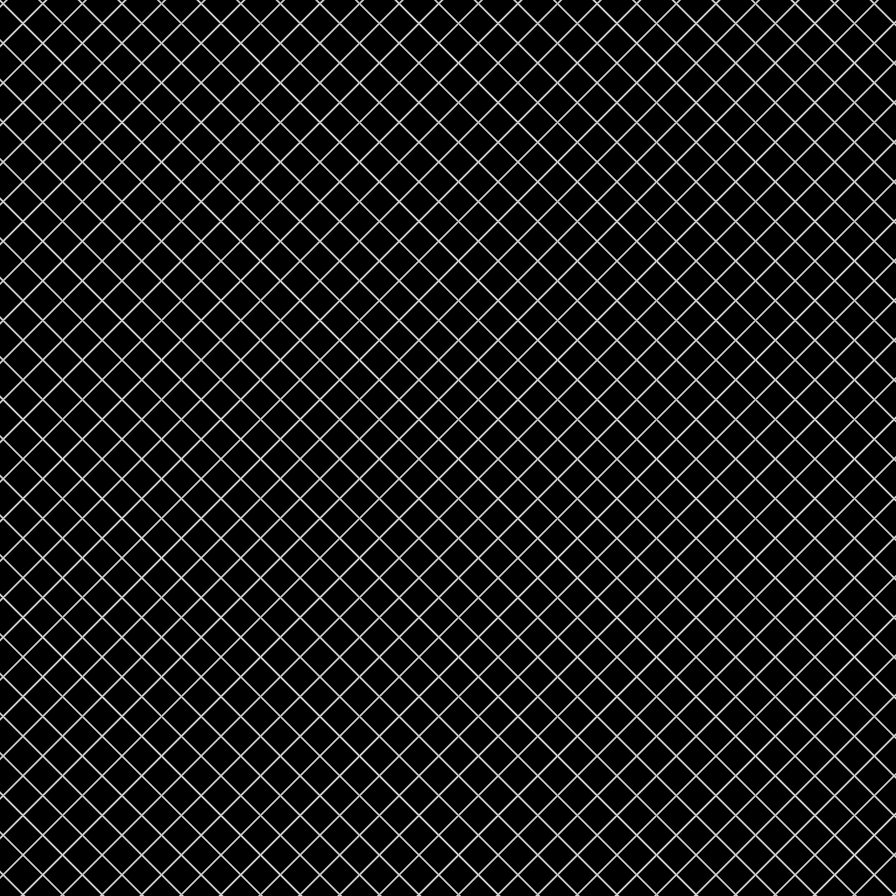
This pattern is drawn by a Shadertoy shader. Its source:

```glsl
#define LINES_PER_UNIT 32.0
#define LINE_WIDTH 0.00195
#define LATTICE_PHASE vec2(0.172, 0.0125)
#define LINE_COLOR vec3(0.82)
#define GROUND_COLOR vec3(0.0)

// Turn the plane by 45 degrees
vec2 toDiagonalAxes(vec2 p) {
    return vec2(p.x + p.y, p.y - p.x) * inversesqrt(2.0);
}

// Distance to the nearest line of either family, in canvas units
float latticeDistance(vec2 p) {
    vec2 cell = toDiagonalAxes(p) * LINES_PER_UNIT - LATTICE_PHASE;
    vec2 offset = abs(fract(cell + 0.5) - 0.5) / LINES_PER_UNIT;
    return min(offset.x, offset.y);
}

void mainImage(out vec4 fragColor, in vec2 fragCoord) {
    float pixel = 1.0 / iResolution.y;
    vec2 p = fragCoord * pixel;
    p.y = 1.0 - p.y; // lattice is anchored at the top left

    // Line coverage with a one-pixel edge ramp
    float edge = 0.5 * LINE_WIDTH - latticeDistance(p);
    float coverage = clamp(edge / pixel + 0.5, 0.0, 1.0);

    fragColor = vec4(mix(GROUND_COLOR, LINE_COLOR, coverage), 1.0);
}
```
